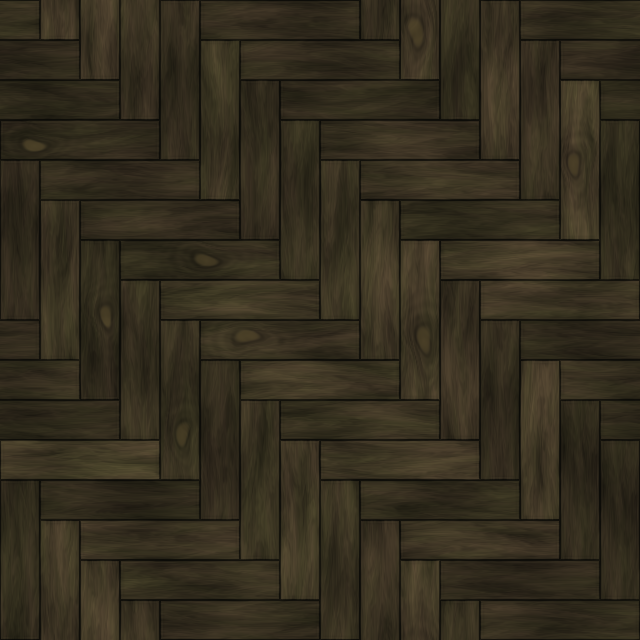
Give the GLSL for this texture, as a Shadertoy shader.

```glsl
// Dark herringbone parquet: 4x1 planks on a 16 by 16 cell grid, stepping diagonally.
// Each plank gets its own tone, warped-sine grain along its length, and sometimes a knot.

vec3 hash3(vec2 p) {
    vec3 q = vec3(dot(p, vec2(127.1, 311.7)), dot(p, vec2(269.5, 183.3)), dot(p, vec2(419.2, 371.9)));
    return fract(sin(q) * 43758.5);
}

// Layered sines, turned and warped at each octave; roughly -1 to 1
float turbulence(vec2 q) {
    float sum = 0.0, amp = 0.5;
    for (int i = 0; i < 5; i++) {
        q += 0.7 * sin(q.yx * 0.8 + float(i) * 1.9);
        sum += amp * (sin(q.x) + sin(q.y + 1.3)) * 0.7;
        q = mat2(0.8, 0.6, -0.6, 0.8) * q * 1.75 + 2.1;
        amp *= 0.7;
    }
    return sum;
}

void mainImage(out vec4 fragColor, in vec2 fragCoord) {
    vec2 uv = fragCoord / iResolution.xy;
    vec2 grid = vec2(uv.x, 1.0 - uv.y) * 16.0;
    float pixel = 16.0 / iResolution.y;
    vec2 cell = floor(grid), f = fract(grid);

    // Plank lookup: along the row, four cells lie flat, then four stand upright
    float phase = mod(cell.x - cell.y + 3.0, 8.0);
    bool lying = phase < 3.5;
    float slot = lying ? phase : 7.0 - phase;
    vec2 id = mod(cell - (lying ? vec2(slot, 0.0) : vec2(0.0, slot)), 16.0);
    vec2 wood = lying ? vec2(slot + f.x, f.y) : vec2(slot + f.y, f.x);
    vec3 rnd = hash3(id + 0.5);
    vec3 knotRnd = hash3(id + 31.7);

    // Knot: a long, slightly lopsided oval on a few planks
    float hasKnot = step(0.89, knotRnd.x);
    vec2 toKnot = wood - vec2(0.7 + 2.6 * knotRnd.y, 0.3 + 0.4 * knotRnd.z);
    toKnot.y += 0.06 * sin(wood.x * 4.0 + rnd.x * 6.0);
    toKnot /= vec2(0.36, 0.17) * (0.75 + 0.5 * rnd.z);
    toKnot.y *= 1.0 + 0.35 * sin(toKnot.x);
    float r = length(toKnot);

    // Grain runs lengthwise and bends around the knot
    vec2 bent = wood;
    bent.y -= hasKnot * 0.16 * toKnot.y * exp(-0.3 * r * r);
    vec2 seed = rnd.xy * 40.0;
    float grain = turbulence(bent * vec2(1.5, 9.0) + seed);
    float tint = turbulence(bent * vec2(1.1, 7.0) + seed.yx + 9.0);
    float fibre = sin(bent.y * 52.0 + 5.0 * tint + bent.x) * sin(bent.y * 29.0 + 4.0 * grain - bent.x * 2.0);
    float cloud = sin(wood.x * 1.7 + seed.x + sin(wood.y * 3.0 + seed.y));

    // Base colour: olive to brown, by plank and by streak
    float warmth = clamp(0.25 + 0.5 * rnd.y + 0.5 * tint, 0.0, 1.0);
    vec3 color = mix(vec3(0.212, 0.194, 0.122), vec3(0.234, 0.195, 0.138), warmth);
    color *= 0.79 + 0.39 * rnd.x;
    color *= 1.0 + 0.19 * grain + 0.07 * fibre + 0.08 * cloud;

    // Knot heart, dark rim and fading rings
    float rings = 0.14 * sin(r * 7.0 + grain) * exp(-0.55 * r) * smoothstep(0.8, 1.3, r);
    float rim = 0.24 * exp(-pow((r - 1.1) / 0.22, 2.0));
    color *= 1.0 + hasKnot * (rings - rim);
    vec3 heart = vec3(0.31, 0.265, 0.16) * (1.0 + 0.12 * grain - 0.12 * r);
    color = mix(color, heart, hasKnot * 0.75 * smoothstep(1.0, 0.6, r));

    // Soft shading toward the edges, a worn light lip, then the thin dark seam
    vec2 border = min(wood, vec2(4.0, 1.0) - wood);
    float edge = min(border.x, border.y) + 0.003 * grain;
    color *= mix(0.83, 1.0, smoothstep(0.0, 0.15, edge));
    color += vec3(0.042, 0.04, 0.027) * exp(-pow((edge - 0.052) / 0.017, 2.0)) * (0.6 + 0.4 * tint);
    float seam = 1.0 - smoothstep(0.016 - 0.5 * pixel, 0.016 + 0.5 * pixel, edge);
    color = mix(color, vec3(0.035, 0.035, 0.024), seam);

    fragColor = vec4(color, 1.0);
}
```
